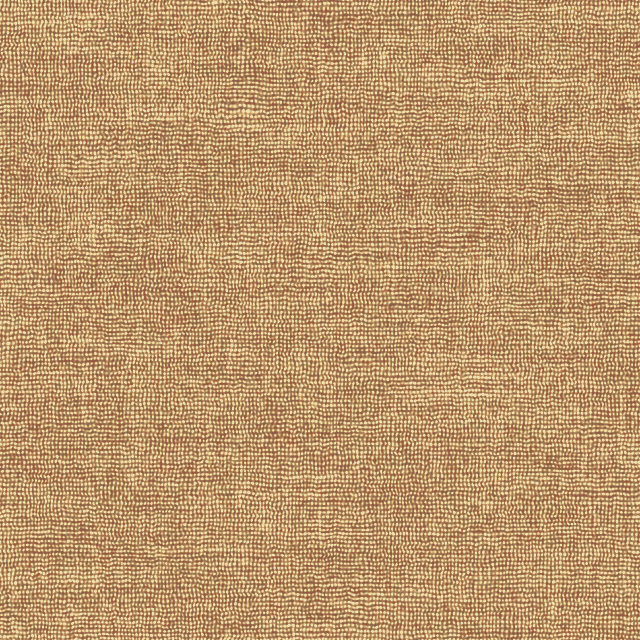
This texture is drawn by a Shadertoy shader. Its source:

```glsl
// Coarse tan linen: a fine, uneven weave of pale beads on brown gaps, with slubs and a few knots.

const vec2 THREADS = vec2(168.0, 144.0);   // warp and weft threads across the canvas
const float WEFT_RELIEF = 0.45;
const float WARP_RELIEF = 0.42;
const float BEAD_RELIEF = 0.20;
const float BEAD_VARIATION = 0.32;
const float GRAIN_RELIEF = 0.46;
const float BAND_RELIEF = 0.12;
const float SLUB_RELIEF = 0.34;
const int KNOTS = 5;
const float KNOT_RADIUS = 0.010;

// Thread colours from deep gap to bright crown, and the heights they sit at
const vec3 TONES[6] = vec3[6](
    vec3(0.57, 0.35, 0.26), vec3(0.61, 0.45, 0.31), vec3(0.73, 0.56, 0.39),
    vec3(0.87, 0.73, 0.51), vec3(0.95, 0.89, 0.63), vec3(0.92, 0.88, 0.73));
const float LEVELS[6] = float[6](-0.80, -0.42, -0.03, 0.33, 0.66, 1.02);
const vec3 RED_TINT = vec3(0.03, -0.012, -0.015);
const float TAU = 6.2831853;

float hash(vec2 cell) {
    vec3 p = fract(vec3(cell.xyx) * 0.1031);
    p += dot(p, p.yzx + 33.33);
    return fract((p.x + p.y) * p.z);
}

// Smooth value noise from -1 to 1
float noise(vec2 p) {
    vec2 cell = floor(p);
    vec2 f = fract(p);
    f = f * f * (3.0 - 2.0 * f);
    float low = mix(hash(cell), hash(cell + vec2(1, 0)), f.x);
    float high = mix(hash(cell + vec2(0, 1)), hash(cell + vec2(1, 1)), f.x);
    return 2.0 * mix(low, high, f.y) - 1.0;
}

// Height of the crossing threads: beads nudged off a wandering grid
float weave(vec2 uv) {
    vec2 grid = uv * THREADS;
    grid.y += 0.40 * noise(uv * vec2(11.0, 20.0) + 11.0);
    grid.x += 0.40 * noise(uv * vec2(22.0, 9.0) + 37.0);
    vec2 nudge = vec2(noise(vec2(uv.x * 45.0, grid.y) + 51.0),
                      noise(vec2(grid.x * 0.6, uv.y * 40.0) + 23.0));
    vec2 phase = grid + vec2(0.36, 0.26) * nudge;
    vec2 crest = cos(TAU * phase);

    float tension = noise(uv * vec2(16.0, 30.0) + 67.0);
    float weft = WEFT_RELIEF * (1.0 + 0.30 * tension);
    float warp = WARP_RELIEF * (1.0 - 0.40 * tension);
    vec2 crown = 0.5 + 0.5 * crest;
    float variation = hash(floor(phase + 0.5) + 71.0) - 0.5;
    return weft * crest.y + warp * crest.x + BEAD_RELIEF * crest.x * crest.y
         + 2.0 * BEAD_VARIATION * variation * crown.x * crown.y;
}

// Thin pale threads running both ways, slightly slanted
float slubs(vec2 uv) {
    float bend = 0.006 * noise(uv * 4.0 + 83.0);
    float across = noise(vec2(uv.x * 8.0, (uv.y + bend) * THREADS.y * 1.2) + 97.0);
    float down = noise(vec2((uv.x + bend) * THREADS.x * 1.2, uv.y * 11.0) + 131.0);
    return smoothstep(0.60, 1.0, across) + 0.9 * smoothstep(0.62, 1.0, down)
         - 0.7 * smoothstep(0.65, 1.0, -across);
}

// Small frayed knots, alternating pale and dark
float knots(vec2 uv) {
    float sum = 0.0;
    for (int i = 0; i < KNOTS; i++) {
        float id = float(i);
        vec2 center = vec2(hash(vec2(id, 7.3)), hash(vec2(id, 19.7)));
        float reach = length(uv - center) / KNOT_RADIUS;
        reach += 0.45 * noise(uv * 180.0 + id);
        float tone = i % 2 == 0 ? 0.36 : -0.42;
        sum += tone * (1.0 - smoothstep(0.2, 1.2, reach));
    }
    return sum;
}

vec3 threadColor(float height) {
    vec3 color = TONES[0];
    for (int i = 1; i < 6; i++) {
        float t = clamp((height - LEVELS[i - 1]) / (LEVELS[i] - LEVELS[i - 1]), 0.0, 1.0);
        color = mix(color, TONES[i], t);
    }
    return color;
}

void mainImage(out vec4 fragColor, in vec2 fragCoord) {
    vec2 uv = fragCoord / iResolution.y;

    // Weave, fibre grain and faint banding
    float height = weave(uv);
    height += GRAIN_RELIEF * noise(uv * 310.0 + 151.0);
    height += BAND_RELIEF * noise(uv * vec2(9.0, 75.0) + 173.0);
    height += 0.5 * BAND_RELIEF * noise(uv * vec2(85.0, 10.0) + 191.0);
    height += SLUB_RELIEF * slubs(uv) + knots(uv) - 0.02;

    // Colour, with gaps drifting between red and grey brown
    vec3 color = threadColor(height);
    float gap = 1.0 - smoothstep(-0.5, 0.4, height);
    color += RED_TINT * gap * noise(uv * vec2(130.0, 130.0) + 211.0);
    fragColor = vec4(clamp(color, 0.0, 1.0), 1.0);
}
```
